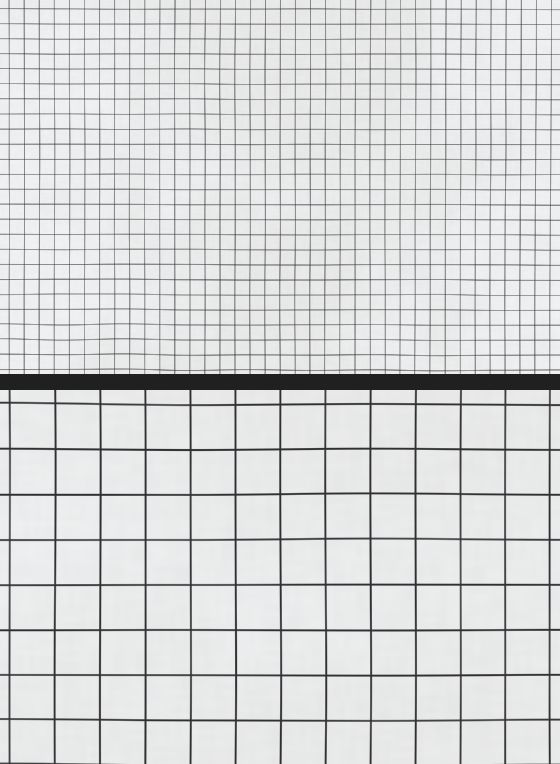
Top: the whole. Bottom: its middle third, enlarged.
Give the GLSL for this pattern, as a WebGL 2 fragment shader.

```glsl
#version 300 es
precision highp float;
// Pale woven cloth with a thin, slightly wavering dark square grid.

uniform vec2 u_resolution;
out vec4 fragColor;

// Lengths are fractions of the canvas height.
const vec2 PITCH = vec2(0.0402, 0.04019);        // 37 lines across, 25 down
const vec2 FIRST_LINE = vec2(0.0252, 0.0113);    // lowest left crossing
const float LINE_WIDTH = 0.00165;
const float SOFTNESS = 1.3;                      // edge filter, in pixels
const float WAVER = 0.0012;                      // bend of the lines
const float BOTTOM_WAVER = 0.0016;               // extra bend near the bottom
const vec2 SKEW = vec2(0.0045, 0.0018);          // lean at right, fall to right
const float INK_VARIATION = 0.22;
const float GRAIN = 0.012;
const float THREADS = 8.0;                       // threads per cell

const vec3 CLOTH = vec3(0.908, 0.910, 0.912);
const vec3 CLOTH_LIGHT = vec3(0.935, 0.941, 0.943);
const vec3 INK = vec3(0.19, 0.19, 0.20);

float hash(vec2 p) {
    return fract(sin(dot(p, vec2(127.1, 311.7))) * 43758.5453);
}

float noise(vec2 p) {
    vec2 i = floor(p), f = fract(p);
    f = f * f * (3.0 - 2.0 * f);
    return mix(mix(hash(i), hash(i + vec2(1, 0)), f.x),
               mix(hash(i + vec2(0, 1)), hash(i + vec2(1, 1)), f.x), f.y);
}

// Share of a filter window covered by a line at signed distance d.
float lineCoverage(float d, float window) {
    float lo = max(d - 0.5 * window, -0.5 * LINE_WIDTH);
    float hi = min(d + 0.5 * window, 0.5 * LINE_WIDTH);
    return max(hi - lo, 0.0) / window;
}

// Ink strength, different for each line and along its length.
float inkStrength(float lineIndex, float along, float seed) {
    float perLine = hash(vec2(lineIndex, seed)) - 0.5;
    float alongLine = noise(vec2(along * 14.0, lineIndex * 3.7 + seed)) - 0.5;
    return 1.0 + INK_VARIATION * (perLine + alongLine);
}

// Gentle folds and skew of the cloth.
vec2 warp(vec2 p, float aspect) {
    vec2 bend = vec2(noise(p * vec2(9.0, 5.0) + 17.0),
                     noise(p * vec2(6.0, 9.0) + 43.0)) - 0.5;
    float nearBottom = 1.0 - smoothstep(0.0, 0.35, p.y);
    vec2 amount = vec2(WAVER, WAVER + BOTTOM_WAVER * nearBottom);
    float right = p.x / aspect;
    vec2 lean = vec2(-SKEW.x * right * right * (p.y - 0.5), SKEW.y * (right - 0.4));
    return p + 2.0 * amount * bend + lean;
}

vec3 clothColor(vec2 p, float aspect) {
    // Broad light falling from the sides, with soft patches
    float side = abs(p.x / aspect - 0.55) * 2.0;
    float patches = noise(p * 4.0 + 5.0) * 0.6 + noise(p * 11.0) * 0.4;
    float light = smoothstep(0.45, 1.15, 0.6 * side + 0.75 * patches);
    vec3 color = mix(CLOTH, CLOTH_LIGHT, light);

    // Fine weave in both directions
    vec2 thread = p / PITCH * THREADS;
    float weave = noise(thread * vec2(1.0, 0.25)) + noise(thread * vec2(0.25, 1.0) + 71.0);
    return color + GRAIN * (weave - 1.0);
}

void main() {
    float aspect = u_resolution.x / u_resolution.y;
    vec2 p = gl_FragCoord.xy / u_resolution.y;
    float window = SOFTNESS / u_resolution.y;

    // Nearest grid line and signed distance on each axis
    vec2 grid = (warp(p, aspect) - FIRST_LINE) / PITCH;
    vec2 nearest = floor(grid + 0.5);
    vec2 d = (grid - nearest) * PITCH;

    // Ink of both line sets, darker where they cross
    float vertical = lineCoverage(d.x, window) * inkStrength(nearest.x, p.y, 3.0);
    float horizontal = lineCoverage(d.y, window) * inkStrength(nearest.y, p.x, 29.0);
    float ink = 1.0 - (1.0 - clamp(vertical, 0.0, 1.0)) * (1.0 - clamp(horizontal, 0.0, 1.0));

    fragColor = vec4(mix(clothColor(p, aspect), INK, ink), 1.0);
}
```
